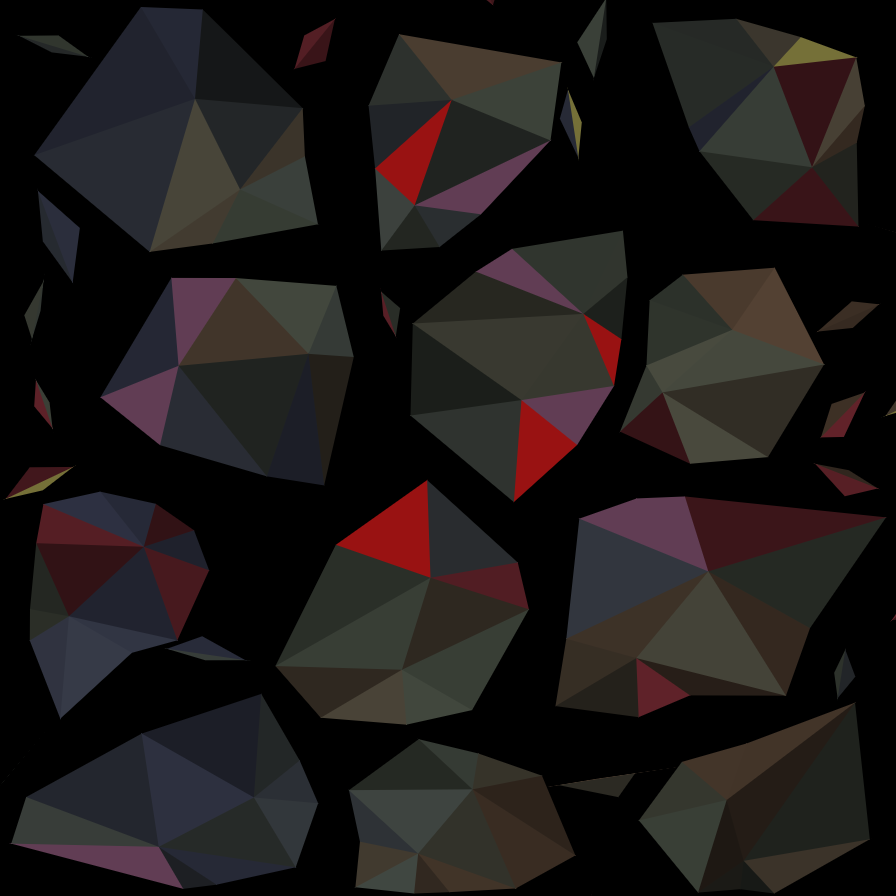
Give the GLSL for this background, as a Shadertoy shader.

```glsl
// Dark low-poly islands on black: each island is a two-hub fan of flat facets
// whose rim stays inside its own Voronoi cell, so black gaps remain between.
// Small kite-shaped shards fill the gaps wherever they clear the islands.

const ivec2 GRID = ivec2(3, 4);      // islands across and up
const int ISLANDS = 12;
const int MAX_RIM = 11;              // most rim corners per island
const float SEED = 23.0;
const float JITTER = 0.72;           // seed scatter inside a grid cell
const float FILL = 0.97;             // largest rim radius, as share of the cell
const float NOTCH = 0.36;            // depth of rim notches
const float SLIMMEST = 0.68;         // width to length of the slimmest island
const float HUB_OFFSET = 0.36;
const float SHARD_GRID = 10.0;
const float ISLAND_REDS = 0.13;      // share of red facets
const float SHARD_REDS = 0.32;
const float RARE_SHARE = 0.025;      // share of each rare accent
const float TAU = 6.28319;

const vec3 SLATE = vec3(0.14, 0.15, 0.20);
const vec3 MOSS  = vec3(0.19, 0.21, 0.18);
const vec3 UMBER = vec3(0.23, 0.18, 0.14);
const vec3 WINE  = vec3(0.28, 0.10, 0.12);
const vec3 SCARLET = vec3(0.60, 0.07, 0.07);
const vec3 OCHRE = vec3(0.46, 0.44, 0.22);
const vec3 MAUVE = vec3(0.38, 0.24, 0.33);

vec2 seeds[ISLANDS];

vec3 hash3(vec2 id) {
    vec3 q = fract((id.xyx + SEED) * vec3(0.1031, 0.1030, 0.0973));
    q += dot(q, q.yxz + 33.33);
    return fract((q.xxy + q.yzz) * q.zyx);
}

vec2 direction(float angle) { return vec2(cos(angle), sin(angle)); }

float cross2(vec2 a, vec2 b) { return a.x * b.y - a.y * b.x; }

float slope(vec2 cell, vec2 f, vec2 corner) {
    return dot(direction(TAU * hash3(cell + corner).x), f - corner);
}

float gradientNoise(vec2 p) {
    vec2 i = floor(p), f = p - i;
    vec2 u = f * f * f * (f * (f * 6.0 - 15.0) + 10.0);
    return mix(mix(slope(i, f, vec2(0, 0)), slope(i, f, vec2(1, 0)), u.x),
               mix(slope(i, f, vec2(0, 1)), slope(i, f, vec2(1, 1)), u.x), u.y);
}

// Muted tones drift over the canvas; reds gather in patches
vec3 facetColor(vec2 center, vec2 id, float reds) {
    vec3 h = hash3(id), g = hash3(id + 61.0);
    float warmth = 0.5 + 1.1 * gradientNoise(center * 2.7) + 0.5 * (h.x - 0.5);
    float light = 0.5 + 0.7 * gradientNoise(center * 3.1 + 40.0) + 0.8 * (h.y - 0.5);
    vec3 tone = mix(SLATE, MOSS, smoothstep(0.1, 0.5, warmth));
    tone = mix(tone, UMBER, smoothstep(0.5, 0.85, warmth));
    tone *= mix(0.48, 1.42, clamp(light, 0.0, 1.0));
    if (h.z + 0.5 * gradientNoise(center * 3.4 + 80.0) > 1.0 - reds)
        tone = g.y > 0.84 ? SCARLET : WINE * mix(0.65, 1.4, g.z);
    if (g.x < RARE_SHARE) tone = OCHRE;
    else if (g.x < 2.0 * RARE_SHARE) tone = MAUVE;
    return tone;
}

float edgeDistance(vec2 p, vec2 a, vec2 b) {
    return cross2(p - a, b - a) / max(length(b - a), 1e-5);
}

// Adds one smooth-edged triangle as color times coverage
void addFacet(inout vec4 sum, vec2 p, vec2 a, vec2 b, vec2 c, vec2 id, float reds) {
    float turn = sign(cross2(b - a, c - a));
    float d = max(turn * edgeDistance(p, a, b),
              max(turn * edgeDistance(p, b, c), turn * edgeDistance(p, c, a)));
    float cover = clamp(0.5 - d * iResolution.y, 0.0, 1.0);
    if (cover > 0.0) sum += cover * vec4(facetColor((a + b + c) / 3.0, id, reds), 1.0);
}

// Distance from a seed to its Voronoi border or the canvas edge
float reach(int home, vec2 dir) {
    vec2 wall = (step(0.0, dir) - seeds[home]) / dir;
    float t = min(wall.x, wall.y);
    for (int j = 0; j < ISLANDS; j++) {
        vec2 d = seeds[j] - seeds[home];
        float along = dot(d, dir);
        if (j != home && along > 1e-4) t = min(t, 0.5 * dot(d, d) / along);
    }
    return t;
}

vec2 rimPoint(int home, int k, int count, vec2 axis, float slim) {
    vec3 h = hash3(vec2(home * 16 + k, 7));
    vec2 dir = direction(TAU * (float(k) + 0.75 * (h.x - 0.5)) / float(count));
    float oval = 1.0 / length(vec2(dot(dir, axis), cross2(dir, axis) / slim));
    return seeds[home] + dir * reach(home, dir) * oval * FILL * (1.0 - NOTCH * h.y * h.y);
}

vec4 island(vec2 p) {
    int home = 0;
    for (int j = 1; j < ISLANDS; j++)
        if (distance(p, seeds[j]) < distance(p, seeds[home])) home = j;
    vec3 trait = hash3(vec2(home, 91));
    int count = 8 + int(trait.x * 4.0);
    vec2 axis = direction(trait.y * TAU);
    float slim = mix(SLIMMEST, 1.0, trait.z);
    vec2 hubs[2] = vec2[2](seeds[home] - axis * HUB_OFFSET * reach(home, -axis),
                           seeds[home] + axis * HUB_OFFSET * reach(home, axis));
    vec4 sum = vec4(0);
    vec2 a = rimPoint(home, 0, count, axis, slim);
    for (int k = 0; k < MAX_RIM; k++) {
        if (k >= count) break;
        vec2 b = rimPoint(home, (k + 1) % count, count, axis, slim);
        int sideA = dot(a - seeds[home], axis) > 0.0 ? 1 : 0;
        int sideB = dot(b - seeds[home], axis) > 0.0 ? 1 : 0;
        vec2 id = vec2(k, home + 130);
        addFacet(sum, p, hubs[sideA], a, b, id, ISLAND_REDS);
        if (sideA != sideB)
            addFacet(sum, p, hubs[sideA], b, hubs[sideB], id + vec2(20, 0), ISLAND_REDS);
        a = b;
    }
    return sum / max(sum.a, 1.0);
}

vec4 shard(vec2 p, vec2 cell) {
    vec3 h = hash3(cell + 200.0), g = hash3(cell + 300.0);
    vec2 mid = (cell + 0.5 + 0.4 * (h.xy - 0.5)) / SHARD_GRID;
    vec2 along = direction(TAU * h.z) * mix(0.025, 0.055, g.x);
    vec2 across = vec2(-along.y, along.x) * mix(0.25, 0.6, g.y);
    vec2 a = mid - along, c = mid + along;
    vec2 b = mid + across + along * (g.z - 0.5), d = mid - across * g.z;
    vec4 sum = vec4(0);
    addFacet(sum, p, a, b, c, cell + 400.0, SHARD_REDS);
    addFacet(sum, p, a, c, d, cell + 500.0, SHARD_REDS);
    if (sum.a > 0.0 && island(a).a + island(b).a + island(c).a + island(d).a + island(mid).a > 0.0)
        sum = vec4(0);
    return sum;
}

void mainImage(out vec4 fragColor, in vec2 fragCoord) {
    vec2 p = fragCoord / iResolution.xy;
    for (int j = 0; j < ISLANDS; j++) {
        vec2 cell = vec2(j % GRID.x, j / GRID.x);
        seeds[j] = (cell + 0.5 + JITTER * (hash3(cell + 10.0).xy - 0.5)) / vec2(GRID);
    }
    vec4 sum = island(p);
    if (sum.a < 1.0) {
        vec4 shards = vec4(0);
        for (int k = 0; k < 9; k++)
            shards += shard(p, floor(p * SHARD_GRID) + vec2(k % 3, k / 3) - 1.0);
        sum += (1.0 - sum.a) * shards / max(shards.a, 1.0);
    }
    fragColor = vec4(sum.rgb, 1.0);
}
```
